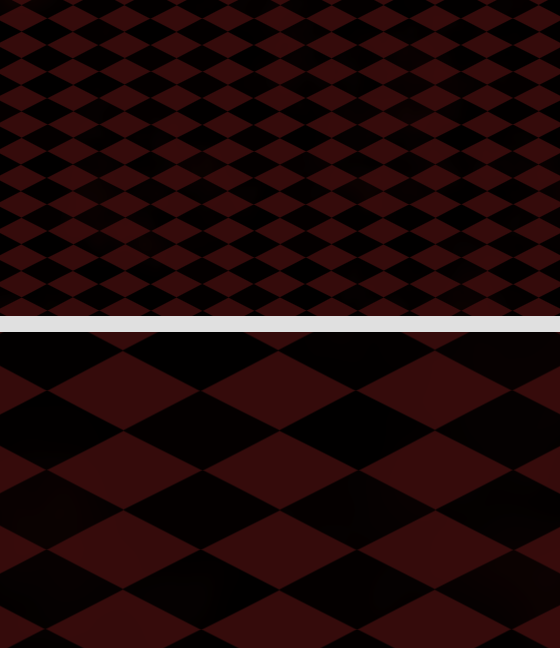
Top, the full canvas; bottom, a detail of the centre.
This pattern is drawn by a Shadertoy shader. Its source:

```glsl
// Dark red harlequin diamonds on near-black, with faint smoky wear.

const vec2  PITCH       = vec2(0.1638, 0.0841); // diamond width and height, canvas height = 1
const vec2  CENTER      = vec2(0.0, 0.0213);    // middle diamond, from canvas centre
const float FILL        = 0.99;                 // diamond size within its cell
const float WOBBLE      = 0.0022;               // drift of the hand-set corners
const float SOFTNESS    = 0.0012;               // minimum edge blur
const vec3  RED         = vec3(0.210, 0.043, 0.043);
const vec3  BLACK       = vec3(0.004, 0.000, 0.000);
const vec3  TILE_TINT   = vec3(0.016, 0.002, 0.002);
const vec3  SMOKE       = vec3(0.032, 0.006, 0.005);
const float SMOKE_SCALE = 3.6;

// Sine-free hash to 0..1
float hash(vec2 p) {
    vec3 q = fract(vec3(p.xyx) * 0.1031);
    q += dot(q, q.yzx + 33.33);
    return fract((q.x + q.y) * q.z);
}

float valueNoise(vec2 p) {
    vec2 cell = floor(p);
    vec2 f = fract(p);
    f = f * f * (3.0 - 2.0 * f);
    float low  = mix(hash(cell), hash(cell + vec2(1, 0)), f.x);
    float high = mix(hash(cell + vec2(0, 1)), hash(cell + vec2(1, 1)), f.x);
    return mix(low, high, f.y);
}

float fbm(vec2 p) {
    float sum = 0.0, amplitude = 0.5;
    for (int i = 0; i < 4; i++) {
        sum += amplitude * valueNoise(p);
        p = mat2(1.6, 1.2, -1.2, 1.6) * p + 7.3;
        amplitude *= 0.5;
    }
    return sum;
}

// Approximate signed distance to a rhombus with the given half axes
float diamond(vec2 p, vec2 halfSize) {
    vec2 slope = 1.0 / halfSize;
    return (dot(abs(p), slope) - 1.0) / length(slope);
}

void mainImage(out vec4 fragColor, in vec2 fragCoord) {
    vec2 p = (fragCoord - 0.5 * iResolution.xy) / iResolution.y - CENTER;

    // Slight drift of the lattice
    vec2 g = p / PITCH;
    vec2 drift = vec2(valueNoise(g + 41.0), valueNoise(g + 83.0)) - 0.5;
    vec2 q = p + WOBBLE * drift * vec2(2.0, 0.8);

    // Red diamonds, leaving equal dark ones between them
    vec2 grid = q / PITCH;
    vec2 local = (fract(grid + 0.5) - 0.5) * PITCH;
    float d = diamond(local, 0.5 * PITCH * FILL);
    float blur = max(0.75 / iResolution.y, SOFTNESS);
    float redMask = 1.0 - smoothstep(-blur, blur, d);

    // Uneven dark tiles and smoke
    float tint = hash(floor(grid) + 57.0);
    float smoke = smoothstep(0.46, 0.75, fbm(p * SMOKE_SCALE + 19.0));
    vec3 dark = BLACK + TILE_TINT * tint * tint + SMOKE * smoke;
    vec3 red = RED + 0.25 * SMOKE * (smoke - 0.3);

    fragColor = vec4(mix(dark, red, redMask), 1.0);
}
```
